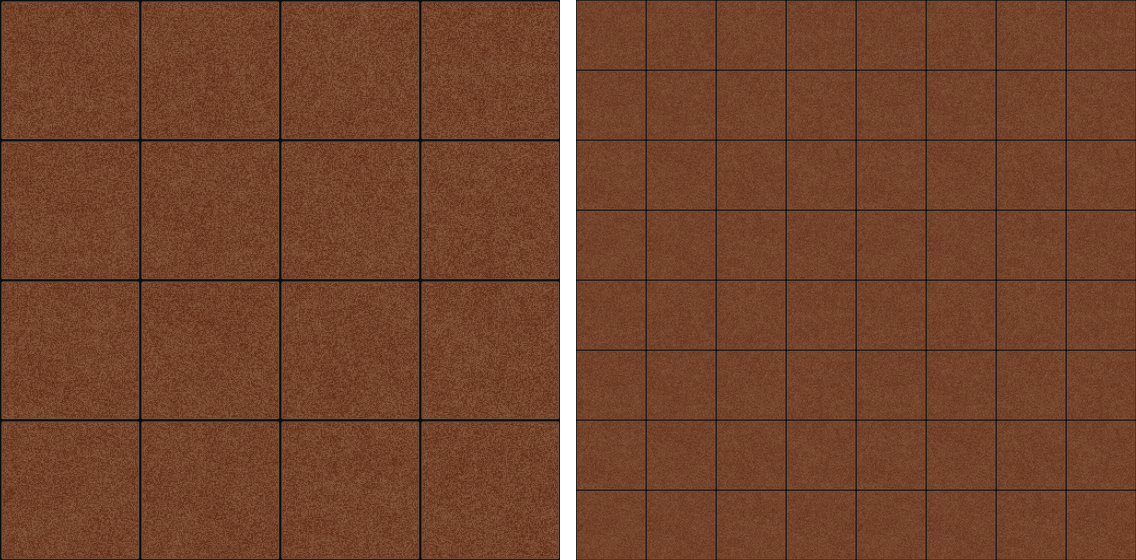
Left: one tile. Right: repeated 2 by 2.
This pattern is drawn by a WebGL 2 fragment shader. Its source:

```glsl
#version 300 es
precision highp float;

uniform vec2 u_resolution;
out vec4 fragColor;

const float TILES = 4.0;            // repeats across and down
const vec2 GROOVE_SHIFT = vec2(0.0006, -0.0006);
const float GROOVE_CORE = 0.0007;   // half width of the darkest part
const float GROOVE_EDGE = 0.0031;   // where the groove meets the tile
const float RIM_START = 0.0025;
const float RIM_END = 0.0055;       // end of the greyed border
const float RIM_STRENGTH = 0.75;
const float CORNER_RADIUS = 0.005;
const float GRAIN_CELLS = 512.0;
const float MOTTLE_CELLS = 64.0;
const float MOTTLE_STRENGTH = 0.16;
const float CLOUD_CELLS = 16.0;
const float CLOUD_STRENGTH = 0.10;

const vec3 GROOVE_COLOR = vec3(0.040, 0.050, 0.050);
const vec3 RIM_COLOR = vec3(0.43, 0.32, 0.26);
const vec3 CLAY_DARK = vec3(0.384, 0.175, 0.092);
const vec3 CLAY_LIGHT = vec3(0.528, 0.350, 0.244);

// Integer hash of a lattice point, from 0 to 1
float hash(uvec2 p) {
    uint h = p.x * 1597334673u ^ p.y * 3812015801u;
    h = (h ^ (h >> 16)) * 2246822519u;
    h = (h ^ (h >> 13)) * 3266489917u;
    h ^= h >> 16;
    return float(h >> 8) / 16777216.0;
}

float latticeValue(vec2 cell, float cells) {
    return hash(uvec2(mod(cell, cells)) + uvec2(cells));
}

// Value noise that wraps over the unit square
float tilingNoise(vec2 uv, float cells) {
    vec2 p = uv * cells;
    vec2 cell = floor(p);
    vec2 f = fract(p);
    f = f * f * (3.0 - 2.0 * f);
    float bottom = mix(latticeValue(cell, cells),
                       latticeValue(cell + vec2(1.0, 0.0), cells), f.x);
    float top = mix(latticeValue(cell + vec2(0.0, 1.0), cells),
                    latticeValue(cell + vec2(1.0, 1.0), cells), f.x);
    return mix(bottom, top, f.y);
}

// Distance inward from the rounded border of the tile
float tileInset(vec2 uv) {
    vec2 local = (fract((uv - GROOVE_SHIFT) * TILES) - 0.5) / TILES;
    vec2 q = abs(local) - (0.5 / TILES - CORNER_RADIUS);
    float outside = length(max(q, 0.0)) + min(max(q.x, q.y), 0.0);
    return CORNER_RADIUS - outside;
}

void main() {
    vec2 uv = gl_FragCoord.xy / u_resolution;
    float pixel = 1.0 / min(u_resolution.x, u_resolution.y);

    // Fine clay grain over broader mottling
    float shade = tilingNoise(uv, GRAIN_CELLS);
    shade += MOTTLE_STRENGTH * (tilingNoise(uv, MOTTLE_CELLS) - 0.5);
    shade += CLOUD_STRENGTH * (tilingNoise(uv, CLOUD_CELLS) - 0.5);
    vec3 color = mix(CLAY_DARK, CLAY_LIGHT, shade);

    // Greyed rim, then the soft dark groove
    float inset = tileInset(uv);
    float rim = 1.0 - smoothstep(RIM_START, RIM_END, inset);
    color = mix(color, RIM_COLOR, RIM_STRENGTH * rim);
    float edge = max(GROOVE_EDGE, GROOVE_CORE + pixel);
    float tile = smoothstep(GROOVE_CORE, edge, inset);
    color = mix(GROOVE_COLOR, color, tile);

    fragColor = vec4(color, 1.0);
}
```
